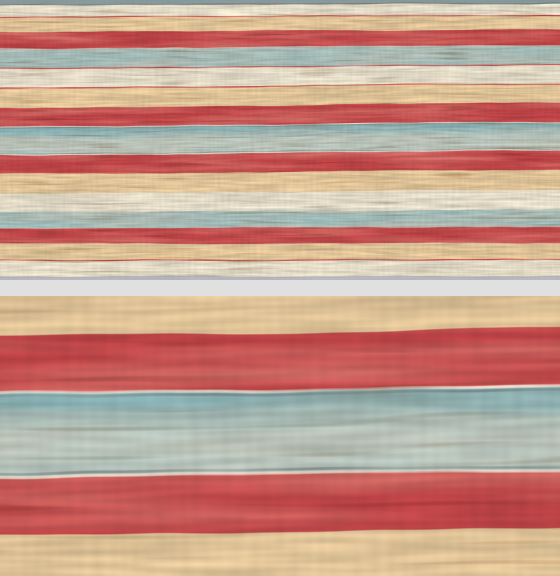
Top: the whole. Bottom: its middle third, enlarged.
Reproduce this texture procedurally as a WebGL 1 fragment shader.

```glsl
precision highp float;
// Striped woven cloth: blue, red, tan and cream bands mirrored about a central
// blue one, with thin piping on some seams. Seams tilt and wobble slightly, and
// stretched gradient noise gives the fibres, faded streaks and uneven dye.
uniform vec2 u_resolution;

vec2 gradient(vec2 cell) {
  float h = fract(sin(dot(cell, vec2(127.1, 311.7))) * 43758.5);
  return vec2(cos(6.2832 * h), sin(6.2832 * h));
}

float noise(vec2 p) {
  vec2 i = floor(p), f = fract(p);
  vec2 s = f * f * f * (f * (f * 6.0 - 15.0) + 10.0);
  float a = dot(gradient(i), f);
  float b = dot(gradient(i + vec2(1, 0)), f - vec2(1, 0));
  float c = dot(gradient(i + vec2(0, 1)), f - vec2(0, 1));
  float d = dot(gradient(i + vec2(1, 1)), f - vec2(1, 1));
  return mix(mix(a, b, s.x), mix(c, d, s.x), s.y);
}

// Distance of a seam from the middle; outer bands narrow differently per side
float seam(float i, float top) {
  float k = max(i - 3.0 - top, 0.0);
  return 0.0495 + 0.0694 * i - k * mix(0.0107, 0.0083 + 0.0033 * k, top);
}

// Band colours in order from the middle, ending in the ground behind the cloth
vec3 dye(float i, float top, float teal, float worn) {
  if (i > 7.5) return mix(vec3(0.71, 0.72, 0.75), vec3(0.53, 0.60, 0.61), top);
  float k = mod(i, 4.0);
  if (k < 0.5) return mix(vec3(0.73, 0.76, 0.72), vec3(0.52, 0.67, 0.68), teal);
  if (k < 1.5) return mix(vec3(0.75, 0.27, 0.28), vec3(0.79, 0.46, 0.42), worn);
  if (k < 2.5) return vec3(0.87, 0.76, 0.59);
  return vec3(0.88, 0.85, 0.77);
}

float stroke(float dist, float halfWidth, float aa) {
  return 1.0 - smoothstep(halfWidth - aa, halfWidth + aa, abs(dist));
}

void main() {
  vec2 p = gl_FragCoord.xy / u_resolution.y;
  float u = gl_FragCoord.x / u_resolution.x;
  float aa = max(0.7 / u_resolution.y, 0.0012);

  // Bands climb to the right, most strongly near the middle
  float lift = (p.y - 0.57) / 0.35;
  float y = p.y - exp(-lift * lift) * (0.018 * (u - 0.5) - 0.002 * sin(6.2832 * u));
  float top = step(0.505, y);
  float d = abs(y - 0.505);

  // Fibres run along the bands
  float fine = noise(vec2(p.x * 9.0, y * 125.0));
  float streak = noise(vec2(p.x * 3.0 + 7.0, y * 48.0));
  float patchy = noise(vec2(p.x * 1.7 + 3.0, y * 21.0));
  float crinkle = noise(vec2(p.x * 85.0, y * 14.0));

  float teal = mix(0.38, smoothstep(0.50, 0.55, y), step(d, 0.1));
  teal = clamp(teal + 0.5 * streak + 0.4 * patchy, 0.0, 1.0);
  float worn = clamp(0.22 + 0.7 * streak + 0.5 * patchy, 0.0, 1.0);
  vec3 color = dye(0.0, top, teal, worn);

  for (int n = 0; n < 8; n++) {
    float i = float(n);
    float row = i * 3.7 + top * 41.3;
    float wobble = 0.005 * noise(vec2(p.x * 2.5, row))
                 + 0.002 * noise(vec2(p.x * 11.0, row + 0.4));
    float s = d - seam(i, top) - wobble;
    float uneven = 0.8 + 0.7 * noise(vec2(p.x * 6.0, row + 0.7));
    color = mix(color, dye(i + 1.0, top, teal, worn), smoothstep(-aa, aa, s));

    // Red piping between the light bands
    float redPipe = n == 6 ? 1.0 : (n == 2 || n == 3 ? top * 0.95 : 0.0);
    color = mix(color, vec3(0.75, 0.27, 0.27),
                redPipe * uneven * stroke(s, 0.0022, aa));

    // Pale thread with a shadow where blue meets red
    float palePipe = n == 0 ? 0.85 : (n == 4 ? 0.5 : (n == 5 ? 0.45 * (1.0 - top) : 0.0));
    float shadow = n == 0 ? 0.5 : 0.0;
    color = mix(color, vec3(0.40, 0.45, 0.45),
                shadow * uneven * stroke(s + 0.0042, 0.0016, aa));
    color = mix(color, vec3(0.90, 0.85, 0.79),
                palePipe * uneven * stroke(s, 0.0017, aa));

    // Dark hem along the upper border
    float hem = n == 7 ? mix(0.2, 0.75, top) : 0.0;
    color = mix(color, vec3(0.36, 0.39, 0.36), hem * uneven * stroke(s, 0.0022, aa));
  }

  // Weave shading, faint over the plain ground
  float cloth = 1.0 - 0.8 * smoothstep(-aa, aa, d - seam(7.0, top));
  color *= 1.0 + cloth * (0.13 * fine + 0.09 * streak + 0.04 * patchy + 0.04 * crinkle);

  // Sparse brown fibres
  float stain = smoothstep(0.22, 0.55, noise(vec2(p.x * 4.0 + 19.0, y * 85.0)));
  color = mix(color, color * vec3(0.82, 0.77, 0.72), 0.6 * cloth * stain);
  gl_FragColor = vec4(clamp(color, 0.0, 1.0), 1.0);
}
```
